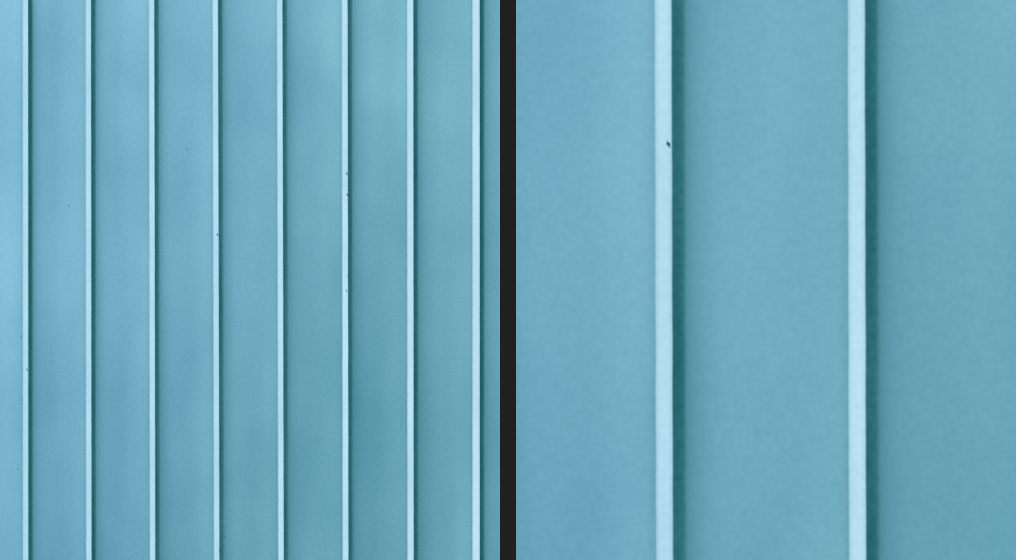
Left, the full canvas; right, a detail of the centre.
Reproduce this texture procedurally as a WebGL 1 fragment shader.

```glsl
precision highp float;
// Painted blue sheet-metal wall with eight raised vertical ribs, lit from the left.
uniform vec2 u_resolution;

float hash(vec2 p) {
  return fract(sin(dot(p, vec2(127.1, 311.7))) * 4375.85);
}

vec2 gradient(vec2 cell) {
  float angle = 6.2832 * hash(cell);
  return vec2(cos(angle), sin(angle));
}

// Gradient noise, roughly -0.7 to 0.7
float noise(vec2 p) {
  vec2 i = floor(p), f = fract(p);
  vec2 u = f * f * f * (f * (f * 6.0 - 15.0) + 10.0);
  vec2 e = vec2(1.0, 0.0);
  float bottom = mix(dot(gradient(i), f), dot(gradient(i + e.xy), f - e.xy), u.x);
  float top = mix(dot(gradient(i + e.yx), f - e.yx), dot(gradient(i + 1.0), f - 1.0), u.x);
  return mix(bottom, top, u.y);
}

float fbm(vec2 p) {
  float sum = 0.0, amp = 0.6;
  for (int i = 0; i < 4; i++) {
    sum += amp * noise(p);
    p = p * 2.03 + 17.3;
    amp *= 0.5;
  }
  return sum;
}

// Soft-edged interval from a to b
float band(float x, float a, float b, float soft) {
  return smoothstep(a - soft, a + soft, x) * (1.0 - smoothstep(b - soft, b + soft, x));
}

// One rare small speck per grid cell
float speck(vec2 p, vec2 size, float density, float soft) {
  vec2 cell = floor(p / size);
  vec2 spot = 0.3 + 0.4 * vec2(hash(cell + 3.1), hash(cell + 8.7));
  vec2 q = (fract(p / size) - spot) * size;
  q.x += 0.4 * q.y;
  float r = length(q * vec2(1.0, 0.6)) + 0.0006 * noise(p * 600.0);
  return step(hash(cell + 5.3), density) * (1.0 - smoothstep(0.001 - soft, 0.001 + soft, r));
}

void main() {
  vec2 p = gl_FragCoord.xy / u_resolution.x;
  float y = gl_FragCoord.y / u_resolution.y;
  float soft = 0.0007 + 0.5 / u_resolution.x;

  // Nearest rib: spacing widens slightly to the right, middle ribs lean a little
  float k = clamp(floor((p.x - 0.051) / 0.1285 + 0.5), 0.0, 7.0);
  float center = 0.051 + 0.12566 * k + 0.000437 * k * k;
  center += 0.003 * (0.5 - y) * exp(-0.2 * (k - 3.3) * (k - 3.3));
  float d = p.x - center + 0.0003 * noise(vec2(k * 7.3, p.y * 28.0));
  float halfWidth = 0.0056 + 0.0019 * pow(k / 7.0, 5.0);
  float edge = d - halfWidth;

  // Panel paint: pale blue at upper left, deeper teal at lower right
  float across = d > 0.0 ? d / 0.13 : 1.0 + d / 0.13;
  float clouds = fbm(p * vec2(4.0, 3.0) + 2.7);
  float streaks = noise(vec2(p.x * 22.0, p.y * 2.2) + 9.1);
  vec3 color = mix(vec3(0.445, 0.675, 0.775), vec3(0.397, 0.637, 0.708),
                   smoothstep(0.0, 1.0, p.x + 0.3 * (0.5 - y)));
  color += 0.065 * (y - 0.42) * vec3(1.0, 0.9, 0.9) + 0.065 * (across - 0.45);
  color += 0.085 * clouds * vec3(1.0, 0.85, 0.8) + 0.03 * streaks;
  color += 0.035 * (1.0 - smoothstep(0.0, 0.06, p.x));

  // Fine paint texture
  float grain = noise(p * 230.0) + 0.7 * noise(p * 110.0 + 4.0);
  color += 0.016 * grain;

  // Soft contact shading on both sides of the rib
  float falloff = exp(-max(edge - 0.007, 0.0) / 0.0085) * step(0.0, edge);
  color = mix(color, vec3(0.24, 0.485, 0.54), 0.75 * falloff);
  color *= 1.0 - 0.08 * exp(-max(-d - halfWidth, 0.0) / 0.004) * step(d, 0.0);

  // Dark shaded flank, deepest against the lit face
  float depth = 0.5 + 0.5 * noise(vec2(k * 3.7, p.y * 7.0)) + 0.25 * cos(k * 0.9);
  vec3 flank = mix(vec3(0.18, 0.43, 0.465), vec3(0.12, 0.355, 0.385), depth);
  flank += 0.05 * smoothstep(0.003, 0.009, edge) + 0.03 * grain;
  color = mix(color, flank, band(edge, -0.001, 0.0083, soft + 0.0008));

  // Lit rib face
  vec3 face = mix(vec3(0.68, 0.865, 0.93), vec3(0.73, 0.88, 0.95), smoothstep(0.0, 0.9, p.x));
  face += 0.035 * noise(vec2(k * 5.1, p.y * 9.0)) + 0.02 * grain;
  face -= 0.05 * smoothstep(0.4, 1.0, abs(d) / halfWidth);
  color = mix(color, face, band(d, -halfWidth, halfWidth, soft));

  // Chipped paint along the rib edges and stray marks on the panels
  float chips = speck(vec2(edge + 0.02, p.y + k * 2.37), vec2(0.04, 0.045), 0.07, soft);
  chips *= band(edge, -0.004, 0.004, 0.001);
  float marks = speck(p + 0.03, vec2(0.11, 0.13), 0.04, soft);
  color = mix(color, vec3(0.10, 0.23, 0.27), max(0.85 * chips, 0.4 * marks));

  gl_FragColor = vec4(clamp(color, 0.0, 1.0), 1.0);
}
```
